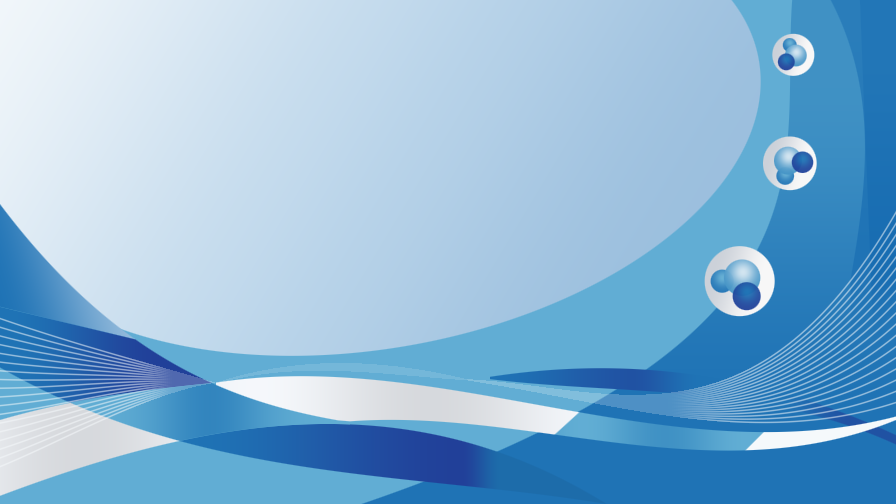
Reproduce this background procedurally as a Shadertoy shader.

```glsl
// Draws a pale blue backdrop framed by sweeping ribbons, line fans and glossy bubbles.

// Layout units: the canvas spans 7.68 x 4.32, y pointing down.
const vec2 CANVAS = vec2(7.68, 4.32);
const vec3 WHITE = vec3(.96, .975, .985);
const vec3 PALE = vec3(.74, .84, .92);
const vec3 HAZE = vec3(.61, .75, .87);
const vec3 SKY = vec3(.38, .68, .83);
const vec3 AZURE = vec3(.25, .57, .77);
const vec3 OCEAN = vec3(.12, .45, .71);
const vec3 NAVY = vec3(.13, .25, .6);
const vec2 OVAL_CENTER = vec2(3.17, 1.09);
const vec2 OVAL_SIZE = vec2(3.35, 1.96);
const float OVAL_SKEW = -.2;
const float LINE_COUNT = 17.;
const float LINE_WIDTH = .008;
const float LINE_ALPHA = .55;

// x, y, radius of each bubble; turn of its cluster; balls in a cluster
const vec3 BUBBLES[3] = vec3[3](vec3(6.8, .47, .18), vec3(6.77, 1.4, .23), vec3(6.34, 2.41, .3));
const float TURNS[3] = float[3](1.22, -1.22, 0.);
const vec3 BALLS[3] = vec3[3](vec3(-.5, 0, .33), vec3(.07, -.1, .52), vec3(.2, .43, .4));

// Cubic through four evenly spaced heights between a and b, held flat outside.
float curve(float x, float a, float b, vec4 h) {
    float s = 3. * clamp((x - a) / (b - a), 0., 1.);
    float p = s - 1., q = s - 2., r = s - 3.;
    return dot(h, vec4(-p * q * r / 6., s * q * r / 2., -s * p * r / 2., s * p * q / 6.));
}

// Smooth coverage where d is positive, and between two heights.
float side(float d) { return clamp(.5 + d / max(fwidth(d), 1e-5), 0., 1.); }
float between(float y, float top, float low) { return side(y - top) * side(low - y); }

// Evenly spread strands between two curves.
float strands(float y, float top, float low) {
    float px = CANVAS.y / iResolution.y;
    float k = (y - top) / max(low - top, .004) * LINE_COUNT;
    float slope = max(length(vec2(dFdx(k), dFdy(k))) / px, 1e-4);
    float d = abs(fract(k + .5) - .5) / slope;
    float line = 1. - smoothstep(0., LINE_WIDTH * .5 + px, d);
    line = mix(line, .4, smoothstep(.3, .8, slope * px));
    return line * step(-.4, k) * step(k, LINE_COUNT + .4);
}

vec3 backdrop(vec2 p) {
    // Skewed oval, opened toward the upper left
    vec2 q = (p - OVAL_CENTER) / OVAL_SIZE;
    float oval = side(1. - OVAL_SKEW * OVAL_SKEW - dot(q, q) + 2. * OVAL_SKEW * q.x * q.y);
    oval = max(oval, step(p.x, 5.) * step(p.y, 1.5));
    float t = (p.x + .6 * p.y) / 7.2;
    vec3 glow = mix(mix(WHITE, PALE, smoothstep(-.12, .62, t)), HAZE, smoothstep(.45, 1., t));

    // Bands along the right side
    float inner = side(p.x - curve(p.y, 0., 4.32, vec4(6.79, 6.72, 5.9, 3.1)));
    float outer = side(p.x - curve(p.y, 0., 2.4, vec4(7.12, 7.38, 7.4, 7.29)));
    float rim = side(p.x - 7.37 - .04 * p.y);
    vec3 band = mix(AZURE, OCEAN, smoothstep(.6, 3.6, p.y));
    vec3 edge = mix(AZURE, OCEAN, max(.7 * rim, .65 + .35 * smoothstep(0., 2.4, p.y)) + .2 * rim);
    band = mix(band, min(edge, band), outer * (1. - smoothstep(2.3, 3., p.y)));
    return mix(mix(SKY, glow, oval), band, inner);
}

vec3 ribbons(vec3 col, vec2 p) {
    float x = p.x, y = p.y;
    float wing = curve(x, 0., 3., vec4(1.75, 2.79, 3.36, 3.62));
    float fold = curve(x, 0., 1.87, vec4(2.63, 2.78, 2.93, 3.08));
    float crest = curve(x, 0., 1.85, vec4(3.6, 3.45, 3.35, 3.28))
                + curve(x, 1.85, 7.68, vec4(0, .05, .37, .29));
    float hem = wing + curve(x, 2.9, 7.68, vec4(0, .07, .24, -.02));
    float wave = curve(x, 0., 5.2, vec4(4.25, 3.74, 3.68, 4.32));
    float keel = curve(x, 0., 5.2, vec4(3.15, 3.83, 4.11, 4.32));
    float leafTop = curve(x, 4.2, 7.68, vec4(3.23, 3.16, 3.32, 3.73));
    float leafLow = curve(x, 4.2, 7.68, vec4(3.25, 3.34, 3.46, 3.81));
    vec3 satin = vec3(.9, .91, .925) + .06 * cos((x - 2.2) * 2.1);

    // Slim leaf on the right, fading in its middle
    float ink = smoothstep(4.2, 5.5, x) * (1. - smoothstep(5.4, 6., x)) + smoothstep(6.7, 7.3, x);
    col = mix(col, mix(OCEAN, NAVY, .65 * ink), between(y, leafTop, leafLow) * step(4.2, x));

    // Left wing and its darker fold
    vec3 tint = mix(OCEAN, HAZE, smoothstep(-.1, 1.2, x + .3 * (2.4 - y)));
    col = mix(col, tint, between(y, wing, fold));
    tint = mix(OCEAN, NAVY, smoothstep(.1, 1.4, x));
    col = mix(col, tint, between(y, max(wing, fold), min(crest, keel)) * step(x, 1.85));

    // Lower ribbons
    tint = mix(mix(OCEAN, NAVY, smoothstep(1.6, 4., x)), OCEAN * .94, smoothstep(3.95, 4.3, x));
    col = mix(col, tint, between(y, wave, keel));
    tint = mix(SKY, mix(OCEAN, AZURE, .6), exp(-4. * (x - 1.8) * (x - 1.8)));
    col = mix(col, tint, between(y, max(wing, crest), min(wave, keel)) * step(x, 3.));
    col = mix(col, satin, between(y, max(crest, keel), wave) * step(x, 1.9));

    // Long band, white at both ends with a blue stretch between
    tint = mix(AZURE, SKY, .5 + .5 * cos((x - 5.) * 4.5));
    tint = mix(satin, tint, side(x - 4.98 + 1.1 * (y - 3.52)));
    tint = mix(tint, WHITE, side(x + y - 10.25));
    return mix(col, tint, between(y, crest, hem) * step(1.85, x));
}

float lineFans(vec2 p) {
    float left = strands(p.y, curve(p.x, 0., 1.85, vec4(2.73, 2.93, 3.11, 3.28)),
                              curve(p.x, 0., 1.85, vec4(4, 3.72, 3.45, 3.28)));
    float middle = strands(p.y, curve(p.x, 1.85, 4., vec4(3.28, 3.13, 3.13, 3.25)),
                                curve(p.x, 1.85, 4., vec4(3.29, 3.18, 3.2, 3.26)));
    float right = strands(p.y, curve(p.x, 4., 7.68, vec4(3.25, 3.38, 3.15, 1.82)),
                               curve(p.x, 4., 7.68, vec4(3.26, 3.48, 3.62, 3.45)));
    return p.x < 1.85 ? left : p.x < 4. ? middle * .6 : right;
}

vec3 bubbles(vec3 col, vec2 p) {
    for (int i = 0; i < 3; i++) {
        vec2 q = (p - BUBBLES[i].xy) / BUBBLES[i].z;
        vec3 shell = mix(vec3(.8, .82, .85), vec3(.97), smoothstep(-.9, .7, q.x + .3 * q.y));
        col = mix(col, shell, side(1. - length(q)));
        float c = cos(TURNS[i]), s = sin(TURNS[i]);
        for (int j = 0; j < 3; j++) {
            vec2 d = (q - mat2(c, s, -s, c) * BALLS[j].xy) / BALLS[j].z;
            vec2 h = d + vec2(-.05, .3);
            float shine = exp(-2. * dot(h, h));
            vec3 tint = j == 1 ? mix(AZURE, WHITE, shine * .8)
                      : j == 2 ? mix(NAVY, OCEAN, shine) : mix(OCEAN, SKY, shine);
            col = mix(col, tint, side(1. - length(d)) * .95);
        }
    }
    return col;
}

void mainImage(out vec4 fragColor, in vec2 fragCoord) {
    vec2 uv = fragCoord / iResolution.xy;
    vec2 p = vec2(uv.x, 1. - uv.y) * CANVAS;
    vec3 col = ribbons(backdrop(p), p);
    col = mix(col, WHITE, lineFans(p) * LINE_ALPHA);
    fragColor = vec4(bubbles(col, p), 1.);
}
```
